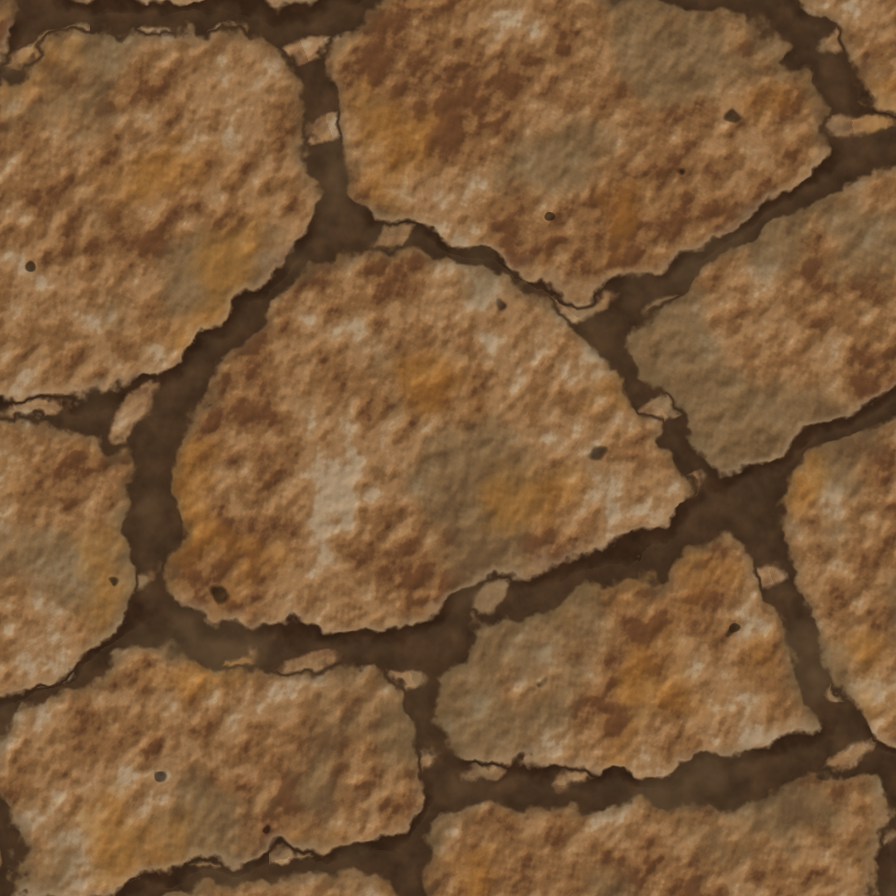
A three.js fragment shader for this texture:

```glsl
varying vec2 vUv;

// Layout, in canvas units
const vec2 STONES_PER_CANVAS = vec2(2.05, 3.15);
const vec2 LAYOUT_SHIFT = vec2(0.37, 0.21);
const float COURSE_TILT = 0.27;
const float JITTER = 0.62;
const float SIZE_VARIATION = 0.34;
const float CORNER_SHARPNESS = 60.0;
const float JOINT_HALF_WIDTH = 0.015;
const float JOINT_VARIATION = 0.024;
const float CRUMBLE = 0.026;
const float EDGE_SOFTNESS = 0.0035;
const float RIM_WIDTH = 0.016;
const float CHIPS_PER_CANVAS = 10.0;
const float PITS_PER_CANVAS = 19.0;
const vec2 GRAIN_SCALE = vec2(46.0, 62.0);
const vec2 RELIEF_STEP = vec2(0.003, -0.005);

// Colours
const vec3 STAIN = vec3(0.40, 0.26, 0.16);
const vec3 TAN = vec3(0.51, 0.36, 0.22);
const vec3 SAND = vec3(0.59, 0.44, 0.29);
const vec3 PALE = vec3(0.64, 0.54, 0.42);
const vec3 OLIVE = vec3(0.43, 0.35, 0.24);
const vec3 OCHRE = vec3(0.62, 0.41, 0.17);
const vec3 MORTAR = vec3(0.29, 0.21, 0.14);
const vec3 SHADOW = vec3(0.20, 0.13, 0.08);

float hash(vec2 p) {
  return fract(sin(dot(p, vec2(127.1, 311.7))) * 43758.5453);
}

vec2 hash2(vec2 p) {
  return vec2(hash(p), hash(p + 19.7));
}

mat2 rotation(float a) {
  return mat2(cos(a), -sin(a), sin(a), cos(a));
}

float noise(vec2 p) {
  vec2 i = floor(p), f = fract(p);
  f = f * f * (3.0 - 2.0 * f);
  float low = mix(hash(i), hash(i + vec2(1.0, 0.0)), f.x);
  float high = mix(hash(i + vec2(0.0, 1.0)), hash(i + 1.0), f.x);
  return mix(low, high, f.y);
}

float fbm(vec2 p) {
  float sum = 0.0, amp = 0.5;
  for (int i = 0; i < 4; i++) {
    sum += amp * noise(p);
    p = rotation(0.6) * p * 2.03 + 11.3;
    amp *= 0.5;
  }
  return sum / 0.9375;
}

// Stone centre, staggered on every other course
vec2 stoneCentre(vec2 cell) {
  vec2 offset = 0.5 + JITTER * (hash2(cell) - 0.5);
  return cell + offset + vec2(0.5 * mod(cell.y, 2.0), 0.0);
}

float stoneDistance(vec2 q, vec2 cell) {
  vec2 r = q - stoneCentre(cell);
  return dot(r, r) - SIZE_VARIATION * hash(cell + 5.3);
}

// Weighted Voronoi: owner cell, rounded border distance, direction to border
float findStone(vec2 p, out vec2 owner, out vec2 facing) {
  vec2 q = p * STONES_PER_CANVAS, base = floor(q);
  float nearest = 100.0;
  for (int y = -2; y <= 2; y++)
    for (int x = -2; x <= 2; x++) {
      vec2 cell = base + vec2(x, y);
      float d = stoneDistance(q, cell);
      if (d < nearest) { nearest = d; owner = cell; }
    }
  float sum = 0.0;
  facing = vec2(0.0);
  for (int y = -2; y <= 2; y++)
    for (int x = -2; x <= 2; x++) {
      vec2 cell = base + vec2(x, y);
      if (distance(cell, owner) < 0.5) continue;
      vec2 slope = STONES_PER_CANVAS * (stoneCentre(cell) - stoneCentre(owner));
      float d = 0.5 * (stoneDistance(q, cell) - nearest) / length(slope);
      float weight = exp(-CORNER_SHARPNESS * d);
      sum += weight;
      facing += weight * normalize(slope);
    }
  facing /= sum;
  return -log(sum) / CORNER_SHARPNESS;
}

// Slivers of stone bedded in the joints
float chipDistance(vec2 p) {
  vec2 g = p * CHIPS_PER_CANVAS, cell = floor(g);
  vec2 r = fract(g) - 0.5 - 0.2 * (hash2(cell + 3.1) - 0.5);
  r = rotation(0.1 + 0.9 * hash(cell + 8.2)) * r;
  float d = length(r * vec2(1.0, 2.8)) - mix(0.28, 0.42, hash(cell + 1.9));
  d += 0.5 * (fbm(p * 45.0) - 0.5);
  return hash(cell + 6.6) < 0.7 ? 0.4 * d / CHIPS_PER_CANVAS : 1.0;
}

// Irregular dark holes, sparsely scattered
float pitMask(vec2 p) {
  vec2 g = p * PITS_PER_CANVAS, cell = floor(g);
  vec2 r = fract(g) - 0.5 - 0.4 * (hash2(cell + 2.7) - 0.5);
  float radius = mix(0.08, 0.24, hash(cell + 9.4));
  float d = length(r) + 0.25 * (noise(p * 90.0) - 0.5);
  return step(0.94, hash(cell + 4.8)) * (1.0 - smoothstep(radius * 0.4, radius, d));
}

vec3 stoneColour(vec2 p, vec2 owner) {
  vec2 local = p + 3.0 * hash2(owner);
  vec2 g = rotation(0.9) * p * GRAIN_SCALE;
  float grain = fbm(g);
  float relief = grain - fbm(g + rotation(0.9) * RELIEF_STEP * GRAIN_SCALE);
  float tone = 0.5 + 0.8 * (fbm(local * 6.0) - 0.5) + 0.6 * (fbm(local * 17.0) - 0.5);
  tone += 0.85 * (grain - 0.5) + 0.16 * (hash(owner + 7.1) - 0.5);
  vec3 c = mix(STAIN, TAN, smoothstep(0.2, 0.42, tone));
  c = mix(c, SAND, smoothstep(0.42, 0.62, tone));
  c = mix(c, PALE, smoothstep(0.64, 0.86, tone));
  c = mix(c, OLIVE, 0.6 * smoothstep(0.5, 0.68, fbm(local * 9.0 + 31.0)));
  c = mix(c, OCHRE, 0.5 * smoothstep(0.63, 0.8, fbm(local * 8.0 + 57.0)));
  return c * (1.0 + 0.5 * relief) * (1.0 - 0.5 * pitMask(p));
}

void main() {
  // Bent, ragged courses with crumbling edges
  vec2 bend = vec2(fbm(vUv * 4.0), fbm(vUv * 4.0 + 23.0)) - 0.5;
  vec2 ragged = vec2(fbm(vUv * 22.0 + 7.0), fbm(vUv * 22.0 + 41.0)) - 0.5;
  vec2 p = rotation(COURSE_TILT) * (vUv + LAYOUT_SHIFT + 0.11 * bend + 0.034 * ragged);
  vec2 owner, facing;
  float border = findStone(p, owner, facing);
  float inside = border - JOINT_HALF_WIDTH - JOINT_VARIATION * (noise(vUv * 7.0) - 0.4);
  inside += CRUMBLE * (fbm(vUv * 42.0 + 3.0) - 0.5);
  float underside = smoothstep(0.1, 0.8, -facing.y);

  // Mortar, darkest beneath each stone
  float shade = (0.3 + 0.6 * underside) * smoothstep(-0.022, -0.004, inside);
  vec3 colour = mix(MORTAR, SHADOW, shade) * (0.78 + 0.44 * fbm(vUv * 65.0));
  colour = mix(colour, OLIVE, 0.35 * smoothstep(0.5, 0.75, fbm(vUv * 11.0 + 13.0)));

  // Chips, kept clear of the stones
  vec3 stone = stoneColour(vUv, owner);
  float chip = max(chipDistance(vUv), inside + 0.006);
  colour = mix(colour, mix(stone, PALE, 0.25), 1.0 - smoothstep(-EDGE_SOFTNESS, EDGE_SOFTNESS, chip));

  // Stones with a pale lower rim and a dull upper one
  float rim = 1.0 - smoothstep(0.0, RIM_WIDTH, inside);
  stone = mix(stone, PALE, 0.5 * rim * underside);
  stone = mix(stone, OLIVE * 0.9, 0.5 * rim * (1.0 - underside));
  colour = mix(colour, stone, smoothstep(-EDGE_SOFTNESS, EDGE_SOFTNESS, inside));

  gl_FragColor = vec4(colour, 1.0);
}
```
